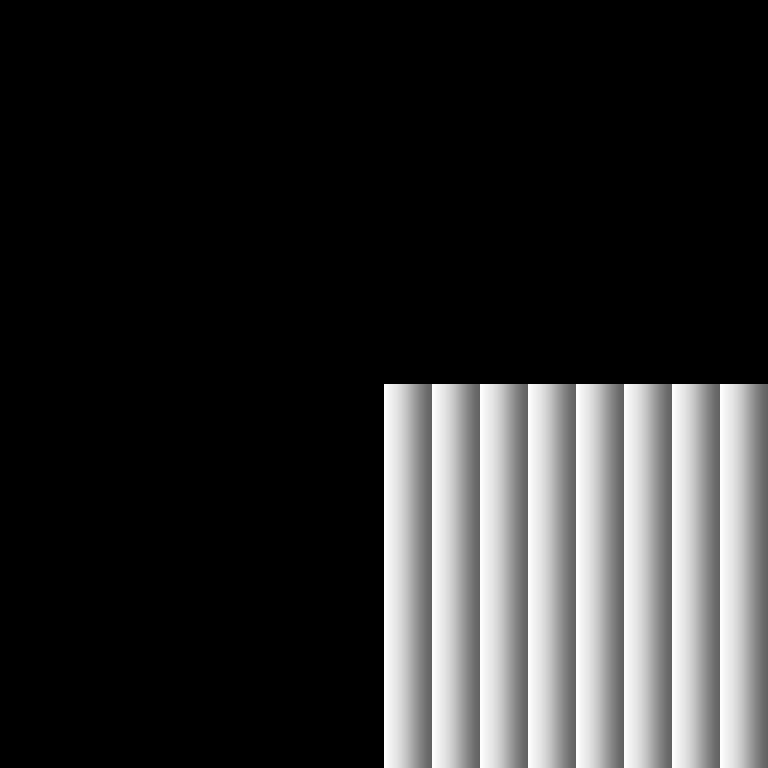
A Shadertoy shader for this background:

```glsl
// Draws a black field with a block of shaded vertical grey flutes in the lower right quarter.

#define BLOCK_CORNER vec2(0.5, 0.5)
#define FLUTE_WIDTH 0.0625
#define LIGHT_GREY 1.0
#define LINEAR_FALL 0.4
#define SHADOW_FALL 0.22
#define SHADOW_START 0.25
#define SHADOW_END 0.95

// Brightness across one flute, from its lit left side to its shaded right side
float fluteShade(float across) {
    float shadow = smoothstep(SHADOW_START, SHADOW_END, across);
    return LIGHT_GREY - LINEAR_FALL * across - SHADOW_FALL * shadow;
}

// Edge coverage, one pixel wide
float coverage(float signedDistance, float pixel) {
    return clamp(signedDistance / pixel + 0.5, 0.0, 1.0);
}

void mainImage(out vec4 fragColor, in vec2 fragCoord) {
    vec2 uv = fragCoord / iResolution.xy;
    vec2 pixel = 1.0 / iResolution.xy;

    // Repeated flutes, with smoothed seams
    float across = fract((uv.x - BLOCK_CORNER.x) / FLUTE_WIDTH);
    float shade = fluteShade(across);
    float fromLeft = across * FLUTE_WIDTH;
    float fromRight = (1.0 - across) * FLUTE_WIDTH;
    shade = mix(fluteShade(1.0), shade, coverage(fromLeft, pixel.x));
    shade = mix(fluteShade(0.0), shade, coverage(fromRight, pixel.x));

    // Keep the flutes to the lower right block
    float block = coverage(uv.x - BLOCK_CORNER.x, pixel.x)
                * coverage(BLOCK_CORNER.y - uv.y, pixel.y);

    fragColor = vec4(vec3(shade * block), 1.0);
}
```
